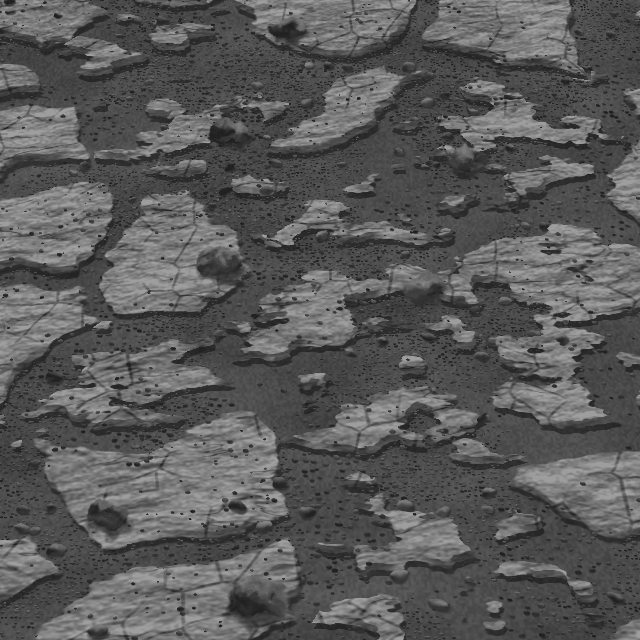
Reproduce this texture procedurally as a WebGL 2 fragment shader.

```glsl
#version 300 es
precision highp float;
// Cracked pale bedrock slabs in dark sand, strewn with pebbles and boulders.
uniform vec2 u_resolution;
out vec4 fragColor;

vec2 hash2(vec2 p) {
  vec3 q = fract(p.xyx * vec3(0.1031, 0.1030, 0.0973));
  q += dot(q, q.yzx + 33.33);
  return fract((q.xx + q.yz) * q.zy);
}

float noise(vec2 p) {
  vec2 i = floor(p), f = fract(p);
  f = f * f * (3.0 - 2.0 * f);
  return mix(mix(hash2(i).x, hash2(i + vec2(1, 0)).x, f.x),
             mix(hash2(i + vec2(0, 1)).x, hash2(i + vec2(1, 1)).x, f.x), f.y);
}

float fbm(vec2 p) {
  float sum = 0.0, amp = 0.53;
  for (int i = 0; i < 4; i++) {
    sum += amp * noise(p);
    p = mat2(1.95, 0.25, -0.25, 1.95) * p + 17.3;
    amp *= 0.5;
  }
  return sum;
}

// Distance to the nearest Voronoi border; also returns the cell id.
float cellBorder(vec2 p, out vec2 id) {
  vec2 base = floor(p), nearest = vec2(0.0);
  float best = 9.0, border = 9.0;
  for (int k = 0; k < 9; k++) {
    vec2 c = base + vec2(k % 3 - 1, k / 3 - 1);
    vec2 v = c + 0.1 + 0.8 * hash2(c + 40.0) - p;
    if (dot(v, v) < best) { best = dot(v, v); nearest = v; id = c; }
  }
  for (int k = 0; k < 25; k++) {
    vec2 c = id + vec2(k % 5 - 2, k / 5 - 2);
    vec2 v = c + 0.1 + 0.8 * hash2(c + 40.0) - p, along = v - nearest;
    if (dot(along, along) > 1e-4)
      border = min(border, dot(0.5 * (nearest + v), normalize(along)));
  }
  return border;
}

// Receding ground: features shrink towards the top.
vec2 ground(vec2 p) {
  return vec2((p.x - 0.5) * (1.0 + 0.6 * p.y), p.y * (1.0 + 0.35 * p.y));
}

// Coverage of bedrock: whole slabs in most cells, broken patches in the rest.
float slab(vec2 p) {
  vec2 g = ground(p), id;
  float rough = fbm(g * vec2(11.0, 26.0)) - 0.5;
  vec2 q = g * vec2(2.5, 4.3) + vec2(0.25 * g.y, -0.5 * g.x);
  q += 0.3 * vec2(noise(g * 6.0), noise(g * 6.0 + 31.0)) - 0.15;
  float d = cellBorder(q, id);
  vec2 kind = hash2(id + 7.0);
  float level = kind.x > 0.27 ? d - 0.05 - 0.07 * kind.y + rough * 0.2
                              : d * 0.5 - 0.12 + rough * 0.75;
  return smoothstep(-0.005, 0.018, level);
}

// Rounded stones with lit tops and shadows beneath, gathered in drifts.
void scatter(inout float tone, vec2 g, float count, float density, float size, float lit) {
  vec2 base = floor(g * count);
  float grit = fbm(g * vec2(35.0, 60.0)) - 0.5;
  for (int k = 0; k < 9; k++) {
    vec2 c = base + vec2(k % 3 - 1, k / 3 - 1);
    vec2 spot = hash2(c + count), kind = hash2(c + count + 57.0);
    float drift = smoothstep(0.25, 0.65, noise(c / count * 7.0 + 3.0));
    if (kind.x > density * drift) continue;
    float radius = size * (0.55 + 0.45 * kind.y);
    vec2 v = (g * count - c - 0.15 - 0.7 * spot) * vec2(0.85, 1.25) / radius;
    v.y += 0.4 * (spot.x - 0.5) * v.x;
    float shadow = smoothstep(1.25, 0.75, length(v + vec2(-0.15, 0.4)));
    tone = mix(tone, 0.16, 0.7 * shadow);
    float shade = 0.19 + lit * smoothstep(-0.3, 0.8, v.y + grit) + 0.3 * grit;
    tone = mix(tone, shade, smoothstep(1.05, 0.85, length(v)));
  }
}

void main() {
  vec2 p = gl_FragCoord.xy / u_resolution;
  vec2 g = ground(p), id;
  float rock = slab(p);
  float below = slab(p - vec2(-0.003, 0.011));
  float above = slab(p + vec2(-0.003, 0.009));

  // Sand
  float sand = 0.295 + 0.13 * (fbm(g * vec2(5.0, 13.0)) - 0.5);
  sand += 0.07 * (noise(g * 230.0) - 0.5);
  sand *= 1.0 - 0.42 * above;

  // Layered slab surface, lit from above
  vec2 w = g + 0.025 * vec2(fbm(g * 9.0), fbm(g * 9.0 + 5.0));
  w.y -= 0.1 * w.x;
  float slope = fbm((w + vec2(0.0, 0.004)) * vec2(17.0, 55.0)) - fbm(w * vec2(17.0, 55.0));
  float stone = 0.505 - 0.75 * slope + 0.2 * (fbm(g * vec2(9.0, 18.0)) - 0.5);
  stone += 0.12 * (noise(g * vec2(150.0, 240.0)) - 0.5);
  float ledge = smoothstep(0.045, 0.0, abs(fbm(w * vec2(7.0, 30.0) + 9.0) - 0.5));
  stone -= 0.17 * ledge * smoothstep(0.4, 0.7, noise(g * vec2(12.0, 22.0)));
  float crack = smoothstep(0.055, 0.01, cellBorder(w * vec2(11.0, 16.0), id));
  stone -= 0.16 * crack * smoothstep(0.4, 0.65, noise(g * 10.0 + 70.0));

  // Shaded front faces
  float face = (1.0 - below) * smoothstep(0.2, 0.6, noise(g * vec2(13.0, 9.0)));
  stone *= 1.0 - 0.45 * face;
  float tone = mix(sand, stone, rock);

  // Loose stones, from grit to boulders
  scatter(tone, g, 125.0, mix(0.7, 0.05, rock), 0.36, 0.13);
  scatter(tone, g + 0.37, 72.0, mix(0.5, 0.07, rock), 0.36, 0.12);
  vec2 jag = 0.014 * vec2(fbm(g * 45.0), fbm(g * 45.0 + 8.0));
  scatter(tone, g + jag, 24.0, mix(0.22, 0.02, rock), 0.33, 0.22);
  scatter(tone, g + 2.5 * jag, 6.5, 0.2, 0.3, 0.24);

  fragColor = vec4(vec3(clamp(tone, 0.13, 0.62)), 1.0);
}
```
